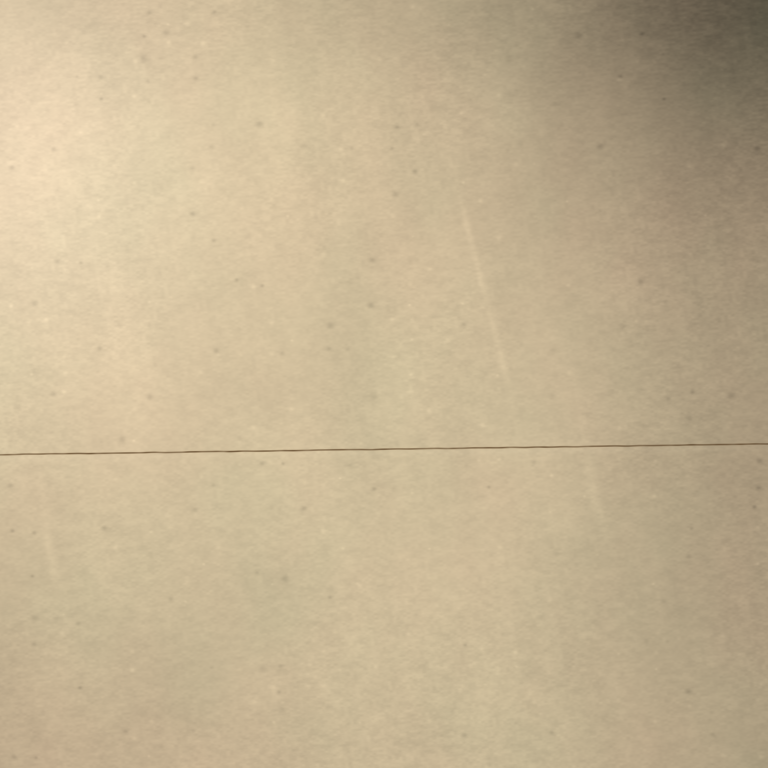
A three.js fragment shader for this texture:

```glsl
// Warm beige stone panel with a thin seam, soft side light, grain and faint scratches
#define STONE vec3(0.800, 0.726, 0.596)
#define SEAM_COLOR vec3(0.45, 0.36, 0.25)
#define SEAM_LEFT 0.408
#define SEAM_RIGHT 0.422
#define SEAM_WIDTH 0.0010
#define GLOW 0.15
#define CORNER_SHADE 0.37
#define EDGE_SHADE 0.17
#define GRAIN 0.085
#define MOTTLE 0.07
#define FLECK_CELLS 34.0

varying vec2 vUv;

float hash(vec2 p) {
  return fract(sin(dot(p, vec2(127.1, 311.7))) * 43758.5453);
}

float noise(vec2 p) {
  vec2 i = floor(p), f = fract(p);
  f = f * f * (3.0 - 2.0 * f);
  return mix(mix(hash(i), hash(i + vec2(1.0, 0.0)), f.x),
             mix(hash(i + vec2(0.0, 1.0)), hash(i + vec2(1.0, 1.0)), f.x), f.y);
}

// Centred fractal noise, about -0.5 to 0.5
float fbm(vec2 p) {
  float sum = 0.0, amp = 0.5;
  for (int i = 0; i < 4; i++) {
    sum += amp * (noise(p) - 0.5);
    p = mat2(0.96, 0.28, -0.28, 0.96) * p * 2.03 + 17.3;
    amp *= 0.55;
  }
  return sum;
}

float spot(vec2 p, vec2 center, vec2 radius) {
  vec2 d = (p - center) / radius;
  return exp(-dot(d, d));
}

// Bright at upper left, dark at upper right
float lighting(vec2 p) {
  float light = 1.0 + GLOW * spot(p, vec2(0.0, 0.78), vec2(0.40, 0.38));
  light -= CORNER_SHADE * spot(p, vec2(1.04, 1.06), vec2(0.38, 0.32));
  light -= EDGE_SHADE * smoothstep(0.58, 1.06, p.x);
  light -= 0.05 * smoothstep(0.82, 1.0, p.y);
  light -= 0.05 * spot(p, vec2(0.0, 0.0), vec2(0.45, 0.3));
  return light;
}

// Soft line that fades at both ends
float scratch(vec2 p, vec2 a, vec2 b, float width) {
  vec2 ab = b - a;
  float t = dot(p - a, ab) / dot(ab, ab);
  float d = length(p - a - ab * clamp(t, 0.0, 1.0)) / width;
  float ends = smoothstep(0.0, 0.2, t) * smoothstep(1.0, 0.7, t);
  return exp(-d * d) * ends * (0.3 + 1.2 * noise(p * 38.0));
}

// Sparse soft round flecks, one candidate per cell
float flecks(vec2 p) {
  vec2 q = p * FLECK_CELLS;
  vec2 cell = floor(q);
  vec2 center = 0.35 + 0.3 * vec2(hash(cell + 3.1), hash(cell + 8.7));
  float radius = mix(0.07, 0.15, hash(cell + 5.3));
  float strength = smoothstep(0.82, 1.0, hash(cell + 1.9));
  return strength * spot(fract(q), center, vec2(radius * 1.2, radius));
}

void main() {
  vec2 p = vUv;
  float light = lighting(p);

  // Fine grain of short horizontal fibres, uneven in strength
  vec2 fiber = vec2(p.x + 0.15 * p.y, p.y - 0.1 * p.x);
  float grain = 0.45 * (noise(fiber * vec2(210.0, 330.0)) - 0.5)
              + 0.8 * fbm(fiber * vec2(75.0, 135.0));
  float wear = 0.75 + 0.5 * noise(p * 7.0 + 40.0);

  // Blotches and vertical streaks
  float blotch = fbm(p * vec2(11.0, 8.0) + 4.0);
  float streak = noise(vec2(p.x * 24.0 + p.y * 4.0, p.y * 2.5)) - 0.5;
  light += GRAIN * grain * wear + MOTTLE * blotch + 0.020 * streak;
  light -= 0.10 * flecks(p);
  light += 0.06 * flecks(p * 1.3 + 5.7);

  // Worn light marks
  light += 0.055 * scratch(p, vec2(0.593, 0.765), vec2(0.673, 0.455), 0.0048);
  light += 0.030 * scratch(p, vec2(0.050, 0.385), vec2(0.080, 0.190), 0.0065);
  light += 0.030 * scratch(p, vec2(0.760, 0.415), vec2(0.792, 0.280), 0.0080);

  // Drifting pink and green tints
  vec3 color = STONE * light;
  float tint = fbm(p * vec2(6.0, 4.0) + 21.0);
  color += vec3(0.030, -0.012, 0.0) * tint;
  color += vec3(0.0, 0.006, 0.026) * spot(p, vec2(0.0, 0.8), vec2(0.25, 0.3));

  // Hairline seam, slightly tilted, varying in strength
  float seamY = mix(SEAM_LEFT, SEAM_RIGHT, p.x) + 0.0006 * (noise(vec2(p.x * 60.0, 2.0)) - 0.5);
  float offset = p.y - seamY;
  float seam = 1.0 - smoothstep(0.0, SEAM_WIDTH * 2.0, abs(offset));
  float ink = 0.65 + 0.35 * noise(vec2(p.x * 110.0, 9.0));
  color += 0.012 * spot(vec2(0.0, offset), vec2(0.0, -0.005), vec2(1.0, 0.004));
  color = mix(color, SEAM_COLOR * mix(1.0, light, 0.5), seam * ink);

  gl_FragColor = vec4(clamp(color, 0.0, 1.0), 1.0);
}
```
